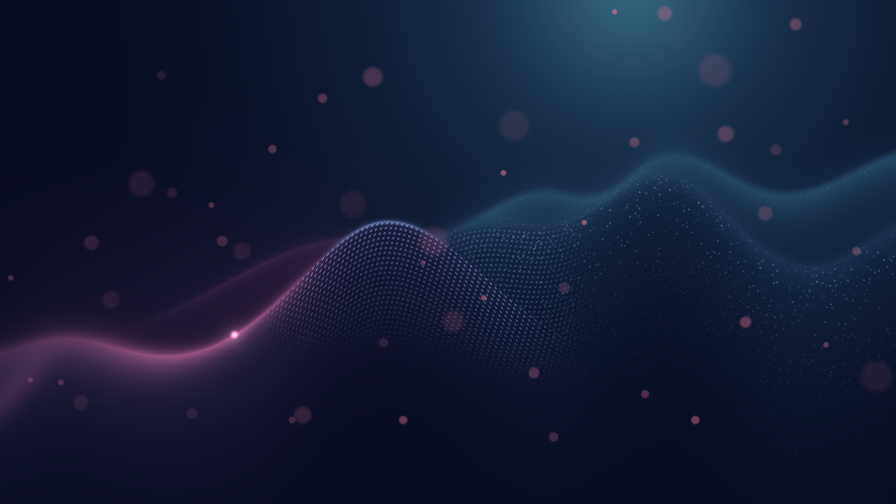
A WebGL 1 fragment shader for this background:

```glsl
precision highp float;
uniform vec2 u_resolution;

// Lengths are fractions of the canvas height
const vec3 DEEP = vec3(0.027, 0.044, 0.128);
const vec3 TEAL = vec3(0.085, 0.175, 0.195);
const vec3 TEAL_CORE = vec3(0.085, 0.17, 0.16);
const vec3 BACK_TINT = vec3(0.11, 0.215, 0.315);
const vec3 MID_TINT = vec3(0.09, 0.165, 0.27);
const vec3 LEFT_TINT = vec3(0.15, 0.10, 0.22);
const vec3 FRONT_TINT = vec3(0.11, 0.115, 0.235);
const vec3 RIM = vec3(0.10, 0.17, 0.21);
const vec3 PLUM = vec3(0.085, 0.040, 0.070);
const vec3 PINK = vec3(0.70, 0.33, 0.42);
const vec3 DOT_BLUE = vec3(0.36, 0.46, 0.56);
const vec3 BOKEH = vec3(0.84, 0.43, 0.55);
const vec2 LAMP = vec2(1.25, 1.03);
const vec2 GLINT = vec2(0.465, 0.336);
const float DOT_PITCH = 0.0098;
const float SPARK_PITCH = 0.0105;
const int BOKEH_COUNT = 46;

float hash(vec2 p) {
  return fract(sin(dot(p, vec2(127.1, 311.7))) * 43758.5453);
}

// Smooth hill with separate widths on its left and right
float hill(float x, float center, float left, float right) {
  float d = (x - center) / (x < center ? left : right);
  return exp(-d * d);
}

// Crest heights
float backCrest(float x) {
  return 0.52 + 0.17 * hill(x, 1.33, 0.13, 0.18)
    + 0.10 * hill(x, 1.07, 0.15, 0.13) + 0.19 * hill(x, 1.85, 0.28, 0.28);
}

float midCrest(float x) {
  return 0.45 + 0.20 * hill(x, 1.32, 0.20, 0.17)
    + 0.10 * hill(x, 1.80, 0.12, 0.12) + 0.10 * hill(x, 0.95, 0.16, 0.17);
}

float leftCrest(float x) {
  return 0.30 + 0.225 * hill(x, 0.70, 0.36, 0.25);
}

float frontCrest(float x) {
  return 0.272 + 0.29 * hill(x, 0.77, 0.245, 0.28)
    + 0.055 * hill(x, 0.13, 0.15, 0.15);
}

// Fill below a crest, darkening with depth
vec3 sheet(vec3 col, float depth, float blur, vec3 tint, float fall, float opacity) {
  vec3 body = mix(DEEP, tint, exp(-max(depth, 0.0) / fall));
  return mix(col, body, opacity * smoothstep(-blur, blur, depth));
}

// Soft disc with an edge at least one pixel wide
float disc(float d, float radius, float soft) {
  return 1.0 - smoothstep(radius - soft, radius + soft, d);
}

// Randomly placed fine points of varied brightness on a tilted grid
float sparks(vec2 p, float pixel) {
  vec2 q = vec2(0.83 * p.x + 0.56 * p.y, 0.83 * p.y - 0.56 * p.x);
  vec2 cell = floor(q / SPARK_PITCH);
  vec2 jitter = 0.15 + 0.7 * vec2(hash(cell), hash(cell + 17.3));
  float d = length(q - (cell + jitter) * SPARK_PITCH);
  float level = smoothstep(0.35, 1.0, hash(cell + 41.7));
  return level * level * disc(d, 0.0014, max(pixel, 0.001));
}

void main() {
  vec2 p = gl_FragCoord.xy / u_resolution.y;
  float aspect = u_resolution.x / u_resolution.y;
  float pixel = 1.0 / u_resolution.y;

  // Backdrop and overhead light
  vec2 toLamp = p - LAMP;
  float lampDist = dot(toLamp, toLamp);
  vec3 col = DEEP + TEAL * exp(-lampDist / 0.34) + TEAL_CORE * exp(-lampDist / 0.035);
  vec2 haze = (p - vec2(0.42, 0.38)) / vec2(0.48, 0.22);
  col += PLUM * 0.6 * exp(-dot(haze, haze));

  // Distant sheets
  float back = backCrest(p.x) - p.y;
  float rightSide = smoothstep(0.75, 1.0, p.x);
  col = sheet(col, back, 0.010, BACK_TINT, 0.20, rightSide);
  col += RIM * 0.36 * rightSide * exp(-abs(back - 0.012) / 0.030);

  float mid = midCrest(p.x) - p.y;
  col = sheet(col, mid, 0.020, MID_TINT, 0.20, 0.85 * smoothstep(0.70, 0.85, p.x));
  col += RIM * 0.28 * rightSide * exp(-abs(mid) / 0.020);

  float left = leftCrest(p.x) - p.y;
  float leftSide = smoothstep(0.15, 0.5, p.x) * (1.0 - smoothstep(0.70, 0.85, p.x));
  col = sheet(col, left, 0.010, LEFT_TINT, 0.20, 0.8 * leftSide);
  col += PINK * 0.13 * leftSide * exp(-abs(left) / 0.010);

  // Scattered sparkle on the distant sheets
  float sparkArea = smoothstep(0.85, 1.05, p.x) * smoothstep(-0.01, 0.03, mid)
    * exp(-max(mid, 0.0) / 0.16);
  float rimSparks = rightSide * exp(-abs(mid - 0.010) / 0.016)
    + 0.5 * rightSide * exp(-abs(back - 0.012) / 0.014);
  col += DOT_BLUE * (0.85 * sparkArea * sparks(p, pixel)
    + 0.6 * rimSparks * sparks(p * 1.3 + 3.1, pixel));

  // Front sheet, melting into the one behind on its right flank
  float front = frontCrest(p.x) - p.y;
  float slope = (frontCrest(p.x + 0.002) - frontCrest(p.x - 0.002)) / 0.004;
  float across = front / sqrt(1.0 + slope * slope);
  float frontBlur = mix(0.03, 0.004, smoothstep(0.1, 0.6, p.x))
    + 0.04 * smoothstep(0.85, 1.1, p.x);
  float frontSide = 1.0 - smoothstep(0.82, 1.2, p.x);
  col = sheet(col, front, frontBlur, FRONT_TINT, 0.17, 0.92 * frontSide);

  // Woven dots following the crest
  vec2 weave = vec2(p.x + 0.25 * front, front) / DOT_PITCH;
  float knot = disc(length(fract(weave) - 0.5), 0.24, max(0.14, 0.5 * pixel / DOT_PITCH));
  float weaveArea = smoothstep(0.48, 0.64, p.x) * (1.0 - smoothstep(0.98, 1.18, p.x))
    * smoothstep(0.0, 0.006, front) * exp(-max(front, 0.0) / 0.16)
    * smoothstep(0.26, 0.40, p.y + 0.06 * smoothstep(0.8, 1.1, p.x));
  float warmth = 1.0 - smoothstep(0.50, 0.76, p.x);
  col += mix(DOT_BLUE, PINK, warmth) * 0.62 * weaveArea * knot;
  float topRim = smoothstep(0.60, 0.74, p.x) * (1.0 - smoothstep(0.78, 0.92, p.x));
  col += DOT_BLUE * 0.75 * topRim * exp(-abs(across - 0.002) / 0.003);

  // Loose dots bridging the front flank and the sheet behind
  float bridge = smoothstep(0.84, 0.94, p.x) * (1.0 - smoothstep(1.05, 1.2, p.x))
    * smoothstep(0.0, 0.02, mid) * (1.0 - smoothstep(-0.01, 0.02, front));
  vec2 looseWeave = vec2(p.x + 0.25 * mid, mid) / DOT_PITCH;
  col += DOT_BLUE * 0.35 * bridge
    * disc(length(fract(looseWeave) - 0.5), 0.22, max(0.14, 0.5 * pixel / DOT_PITCH));

  // Pink ribbon, blurred toward the left
  float ribbonWidth = mix(0.032, 0.008, smoothstep(0.05, 0.55, p.x));
  float ribbonArea = mix(0.38, 1.0, smoothstep(0.0, 0.36, p.x))
    * (1.0 - smoothstep(0.48, 0.72, p.x));
  float side = across > 0.0 ? 1.5 : 0.7;
  col += PINK * ribbonArea * (0.58 * exp(-abs(across) / (ribbonWidth * side))
    + 0.13 * exp(-abs(across) / (0.045 * side)));

  // Blurred wisp dropping off the left side
  float wisp = p.y - 0.20 - 0.9 * p.x;
  col += PINK * 0.18 * exp(-wisp * wisp / 0.002) * (1.0 - smoothstep(0.02, 0.15, p.x));

  // Glint on the ribbon
  float glintDist = length(p - GLINT);
  col += vec3(0.9, 0.6, 0.65) * (0.7 * disc(glintDist, 0.006, 0.005)
    + 0.25 * exp(-glintDist / 0.012));

  // Floating bokeh: large ones fainter, left ones dimmer
  for (int i = 0; i < BOKEH_COUNT; i++) {
    float id = float(i) + 1.0;
    vec2 center = vec2(aspect * fract(id * 0.618), 0.13 + 0.85 * hash(vec2(id, 2.7)));
    float size = hash(vec2(id, 8.1));
    float radius = mix(0.005, 0.032, size * size);
    float strength = mix(0.75, 0.17, sqrt(size)) * mix(0.45, 1.2, hash(vec2(id, 5.3)));
    strength *= mix(0.5, 1.0, smoothstep(0.1, 0.9, center.x));
    float d = length(p - center);
    col = mix(col, BOKEH, strength * disc(d, radius, max(pixel, radius * 0.3)));
  }

  gl_FragColor = vec4(col, 1.0);
}
```
